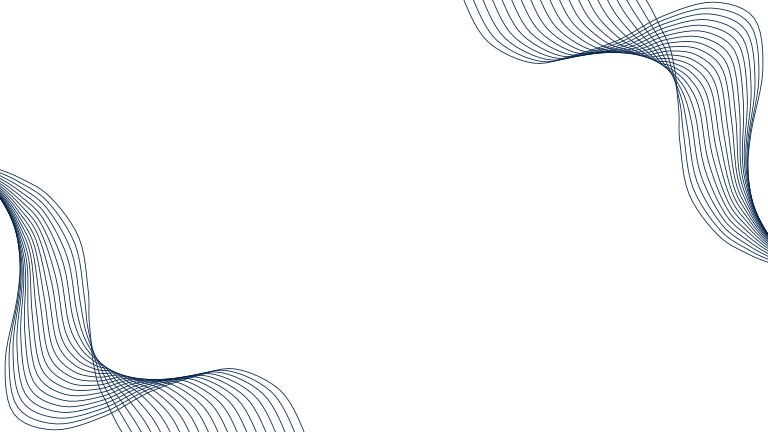
A Shadertoy shader for this background:

```glsl
// Two ribbons of thin navy wave lines in opposite corners of a white canvas.

const int LINES = 20;
const int KNOTS = 15;
const int STEPS = 6;

// Knots of the two border curves of a ribbon, in units of the canvas height.
const vec2 INNER[KNOTS] = vec2[KNOTS](
    vec2(-.162, .664), vec2(-.081, .637), vec2(-.016, .613), vec2(.046, .588),
    vec2(.116, .544), vec2(.183, .449), vec2(.204, .329), vec2(.206, .264),
    vec2(.211, .208), vec2(.215, .167), vec2(.227, .111), vec2(.248, .065),
    vec2(.271, .019), vec2(.287, -.009), vec2(.301, -.042));
const vec2 OUTER[KNOTS] = vec2[KNOTS](
    vec2(-.069, .618), vec2(-.012, .560), vec2(.032, .479), vec2(.046, .394),
    vec2(.039, .306), vec2(.012, .162), vec2(.032, .042), vec2(.127, .005),
    vec2(.243, .037), vec2(.347, .093), vec2(.447, .127), vec2(.544, .146),
    vec2(.648, .097), vec2(.704, .0), vec2(.722, -.076));

vec4 knot(int i) {
    return vec4(INNER[i], OUTER[i]);
}

// Catmull-Rom point on both borders at once: xy inner, zw outer.
vec4 borders(int i, float t) {
    vec4 a = knot(i - 1), b = knot(i), c = knot(i + 1), d = knot(i + 2);
    return b + .5 * t * (c - a + t * (2. * a - 5. * b + 4. * c - d
             + t * (3. * (b - c) + d - a)));
}

float segmentDistance(vec2 p, vec2 a, vec2 b) {
    vec2 ab = b - a;
    float h = clamp(dot(p - a, ab) / dot(ab, ab), 0., 1.);
    return length(p - a - ab * h);
}

// Share of a pixel covered by a line at distance d.
float coverage(float d, float pixel) {
    float halfWidth = .00095;
    return clamp((halfWidth - d) / pixel + .5, 0., 1.)
         - clamp((-halfWidth - d) / pixel + .5, 0., 1.);
}

float ribbon(vec2 p, float pixel) {
    float nearest[LINES];
    for (int k = 0; k < LINES; k++) nearest[k] = 1.;

    // Walk along the ribbon; each step is a strip crossed by all lines.
    float reach = .002 + pixel;
    vec4 from = borders(1, 0.);
    for (int i = 1; i < KNOTS - 2; i++) {
        for (int s = 1; s <= STEPS; s++) {
            vec4 to = borders(i, float(s) / float(STEPS));
            vec2 low = min(min(from.xy, from.zw), min(to.xy, to.zw)) - reach;
            vec2 high = max(max(from.xy, from.zw), max(to.xy, to.zw)) + reach;
            if (all(greaterThan(p, low)) && all(lessThan(p, high))) {
                for (int k = 0; k < LINES; k++) {
                    float blend = float(k) / float(LINES - 1);
                    float d = segmentDistance(p, mix(from.xy, from.zw, blend),
                                                 mix(to.xy, to.zw, blend));
                    nearest[k] = min(nearest[k], d);
                }
            }
            from = to;
        }
    }

    // Layer the lines over one another.
    float clear = 1.;
    for (int k = 0; k < LINES; k++) clear *= 1. - coverage(nearest[k], pixel);
    return 1. - clear;
}

void mainImage(out vec4 fragColor, in vec2 fragCoord) {
    float pixel = 1. / iResolution.y;
    vec2 canvas = vec2(16. / 9., 1.);
    vec2 p = fragCoord / iResolution.xy * canvas;

    // The upper right half is the lower left one turned by 180 degrees.
    if (p.x / canvas.x + p.y > 1.) p = canvas - p;

    vec3 navy = vec3(.02, .14, .29);
    float ink = 0.;
    if (p.x < .75 && p.y < .65) ink = ribbon(p, pixel);
    fragColor = vec4(mix(vec3(1.), navy, ink), 1.);
}
```
